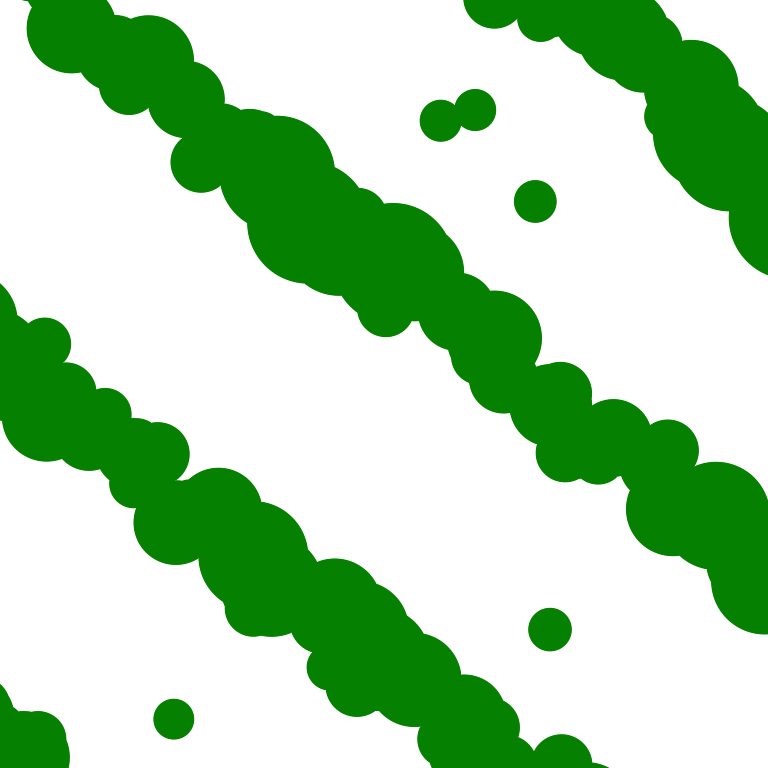
A Shadertoy shader for this pattern:

```glsl
// Draws diagonal green bands of merged discs on white, with small stray dots in the gaps.

#define BAND_ANGLE 0.68      // downward tilt of the bands, radians
#define BAND_PERIOD 0.405    // distance between band axes
#define BAND_PHASE 0.42      // offset of the first band axis
#define DISC_STEP 0.055      // spacing of discs along a band
#define DISC_MIN 0.038       // disc radius at a neck
#define DISC_MAX 0.082       // disc radius at a bulge
#define AXIS_JITTER 0.028    // sideways scatter of discs
#define KNOB_RADIUS 0.036    // mean radius of the edge knobs
#define DOT_STEP 0.25        // spacing of stray dots along a gap
#define DOT_RADIUS 0.028
#define DOT_CHANCE 0.7
#define SEED 3.0

const vec3 PAPER = vec3(1.0);
const vec3 GREEN = vec3(0.02, 0.50, 0.0);

float hash(vec2 p) {
    return fract(sin(dot(p, vec2(127.1, 311.7)) + SEED) * 43758.5453);
}

// Random value from -1 to 1
float scatter(vec2 p) {
    return 2.0 * hash(p) - 1.0;
}

float disc(vec2 p, vec2 center, float radius) {
    return length(p - center) - radius;
}

// Chain of overlapping discs along one band, p.y measured from its axis
float bandDistance(vec2 p, float band) {
    float d = 1.0;
    float cell = floor(p.x / DISC_STEP);
    for (int i = -3; i <= 3; i++) {
        float n = cell + float(i);
        vec2 id = vec2(n, band);
        float along = (n + 0.5 + 0.3 * scatter(id + 11.3)) * DISC_STEP;

        // Slow swelling mixed with a random part sets the size
        float swell = 0.5 + 0.5 * sin(along * 9.0 + band * 2.4);
        float radius = mix(DISC_MIN, DISC_MAX, mix(swell, hash(id + 23.7), 0.5));
        d = min(d, disc(p, vec2(along, AXIS_JITTER * scatter(id + 37.1)), radius));

        // Smaller knob that roughens the outline
        float knob = KNOB_RADIUS * (0.8 + 0.4 * hash(id + 41.9));
        d = min(d, disc(p, vec2(along, 0.052 * scatter(id + 53.3)), knob));
    }
    return d;
}

// Single or paired dots along one gap, p.y measured from its middle
float dotDistance(vec2 p, float gap) {
    float d = 1.0;
    float cell = floor(p.x / DOT_STEP);
    for (int i = -1; i <= 1; i++) {
        float n = cell + float(i);
        vec2 id = vec2(n, gap + 70.0);
        if (hash(id) > DOT_CHANCE) continue;
        vec2 center = vec2((n + 0.5 + 0.3 * scatter(id + 5.7)) * DOT_STEP,
                           0.05 * scatter(id + 9.1));
        float radius = DOT_RADIUS * (0.93 + 0.16 * hash(id + 13.9));
        d = min(d, disc(p, center, radius));
        if (hash(id + 17.3) < 0.35) {
            float turn = 6.2832 * hash(id + 19.7);
            vec2 partner = center + 0.047 * vec2(cos(turn), sin(turn));
            d = min(d, disc(p, partner, radius));
        }
    }
    return d;
}

void mainImage(out vec4 fragColor, in vec2 fragCoord) {
    float pixel = 1.0 / min(iResolution.x, iResolution.y);
    vec2 uv = fragCoord * pixel;

    // x runs along the bands, y across them
    float c = cos(BAND_ANGLE), s = sin(BAND_ANGLE);
    vec2 p = vec2(c * uv.x - s * uv.y, s * uv.x + c * uv.y - BAND_PHASE);

    // Nearest band and gap, with their neighbours
    float nearest = floor(p.y / BAND_PERIOD + 0.5);
    float d = 1.0;
    for (int i = -1; i <= 1; i++) {
        float band = nearest + float(i);
        vec2 q = p - vec2(0.0, band * BAND_PERIOD);
        d = min(d, bandDistance(q, band));
        d = min(d, dotDistance(q - vec2(0.0, 0.5 * BAND_PERIOD), band));
    }

    float ink = 1.0 - smoothstep(-0.6 * pixel, 0.6 * pixel, d);
    fragColor = vec4(mix(PAPER, GREEN, ink), 1.0);
}
```
